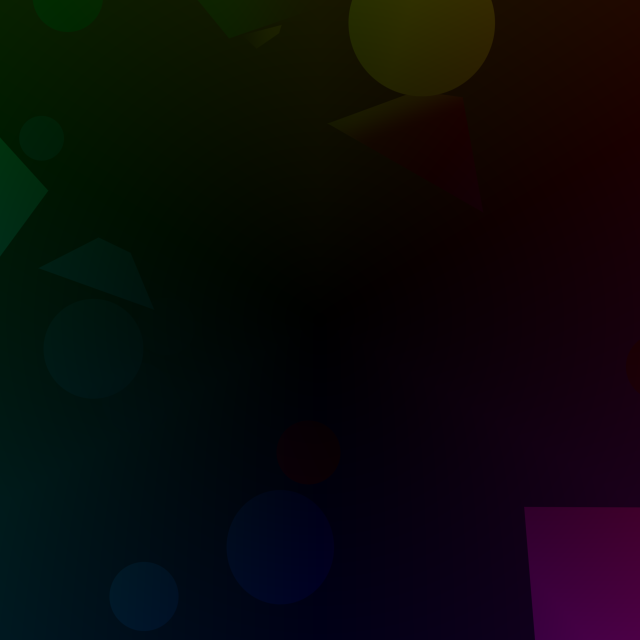
Write a Shadertoy shader that draws this background.

```glsl
// A dark colour wheel, black in the middle and brighter towards the rim,
// with dim discs and tumbled boxes floating over it. Each shape is a distance
// function tinted by the same wheel, with its own hue turn and brightness.

const vec2 CENTER = vec2(0.5);
const float WHEEL_START = 30.0;   // angle of pure red, in degrees

vec3 hueColor(float degreesHue) {
    vec3 h = fract(degreesHue / 360.0 + vec3(0.0, 2.0, 1.0) / 3.0);
    return clamp(abs(h * 6.0 - 3.0) - 1.0, 0.0, 1.0);
}

// Hue follows the angle, brightness follows the radius.
vec3 wheel(vec2 p, float hueTurn, float gain) {
    vec2 d = p - CENTER;
    float angle = degrees(atan(d.y, d.x + 1e-6));
    return hueColor(angle - WHEEL_START + hueTurn) * length(d) * gain;
}

float disc(vec2 p, vec2 center, float radius) {
    return length(p - center) - radius;
}

// Signed distance to the line a-b, positive on its left side.
float sideOf(vec2 p, vec2 a, vec2 b) {
    vec2 e = b - a;
    return dot(p - a, vec2(-e.y, e.x)) / max(length(e), 1e-5);
}

// Convex shapes, corners given clockwise.
float quad(vec2 p, vec2 a, vec2 b, vec2 c, vec2 d) {
    return max(max(sideOf(p, a, b), sideOf(p, b, c)),
               max(sideOf(p, c, d), sideOf(p, d, a)));
}

float hexagon(vec2 p, vec2 a, vec2 b, vec2 c, vec2 d, vec2 e, vec2 f) {
    return max(quad(p, a, b, c, d),
               max(max(sideOf(p, d, e), sideOf(p, e, f)), sideOf(p, f, a)));
}

// Lays a tint over the base wherever the distance is negative.
vec3 paint(vec3 base, vec3 tint, float dist, float opacity) {
    float edge = 0.75 / iResolution.y;
    return mix(base, tint, opacity * (1.0 - smoothstep(-edge, edge, dist)));
}

vec3 paintDiscs(vec3 col, vec2 p) {
    col = paint(col, wheel(p, 20.0, 0.26), disc(p, vec2(0.106, 1.005), 0.055), 0.9);
    col = paint(col, wheel(p, 20.0, 0.25), disc(p, vec2(0.065, 0.784), 0.035), 0.8);
    col = paint(col, wheel(p, 14.0, 0.21), disc(p, vec2(0.215, 0.378), 0.056), 0.25);
    col = paint(col, wheel(p, 14.0, 0.21), disc(p, vec2(0.260, 0.490), 0.045), 0.25);
    col = paint(col, wheel(p, 14.0, 0.24), disc(p, vec2(0.146, 0.455), 0.078), 0.8);
    col = paint(col, wheel(p, 105.0, 0.19), disc(p, vec2(0.482, 0.293), 0.050), 0.8);
    col = paint(col, wheel(p, 28.0, 0.21), disc(p, vec2(1.030, 0.427), 0.052), 0.9);
    col = paint(col, wheel(p, 0.0, 0.29), disc(p, vec2(0.225, 0.068), 0.054), 1.0);
    // The large blue disc is slightly taller than wide.
    vec2 tall = vec2(p.x, mix(0.145, p.y, 0.94));
    return paint(col, wheel(p, 0.0, 0.32), disc(tall, vec2(0.438, 0.145), 0.084), 1.0);
}

vec3 paintBoxes(vec3 col, vec2 p) {
    // Green corner and small olive chip.
    float corner = quad(p, vec2(0.276, 1.04), vec2(0.52, 1.04),
                        vec2(0.495, 0.987), vec2(0.358, 0.94));
    float chip = quad(p, vec2(0.378, 0.945), vec2(0.44, 0.961),
                      vec2(0.436, 0.948), vec2(0.401, 0.924));
    col = paint(col, wheel(p, 0.0, 0.27), chip, smoothstep(0.37, 0.43, p.x));
    col = paint(col, wheel(p, 18.0, 0.26), corner, 1.0 - smoothstep(0.34, 0.51, p.x));

    // Green wedge on the left.
    float wedge = quad(p, vec2(-0.075, 0.868), vec2(0.0755, 0.702),
                       vec2(-0.075, 0.497), vec2(-0.1, 0.7));
    col = paint(col, wheel(p, 15.0, 0.34), wedge, 1.0);

    // Teal box.
    float teal = hexagon(p, vec2(0.06, 0.581), vec2(0.154, 0.629), vec2(0.204, 0.605),
                         vec2(0.241, 0.516), vec2(0.156, 0.466), vec2(0.102, 0.495));
    col = paint(col, wheel(p, 21.0, 0.27), teal, 1.0);

    // Magenta block.
    float block = quad(p, vec2(0.819, 0.208), vec2(1.05, 0.207),
                       vec2(1.05, -0.05), vec2(0.84, -0.05));
    return paint(col, wheel(p, 20.0, 0.42), block, 1.0);
}

// Red box whose upper and left rims catch an olive light.
vec3 paintRedBox(vec3 col, vec2 p) {
    vec2 left = vec2(0.512, 0.807);
    vec2 top = vec2(0.651, 0.858);
    vec2 low = vec2(0.557, 0.659);
    float box = hexagon(p, left, top, vec2(0.723, 0.848),
                        vec2(0.755, 0.668), vec2(0.586, 0.613), low);
    float depth = min(-sideOf(p, left, top), -sideOf(p, low, left));
    float rim = 1.0 - smoothstep(0.0, 0.055, depth);
    vec3 body = wheel(p, -22.0, 0.25);
    vec3 light = wheel(p, 10.0, 0.31);
    return paint(col, mix(body, light, rim), box, 1.0);
}

void mainImage(out vec4 fragColor, in vec2 fragCoord) {
    vec2 p = fragCoord / iResolution.xy;
    vec3 col = wheel(p, 0.0, 0.18);
    col = paintDiscs(col, p);
    col = paintBoxes(col, p);
    col = paintRedBox(col, p);
    // Yellow disc in front of the red box.
    col = paint(col, wheel(p, 16.0, 0.36), disc(p, vec2(0.659, 0.964), 0.1145), 1.0);
    fragColor = vec4(col, 1.0);
}
```
